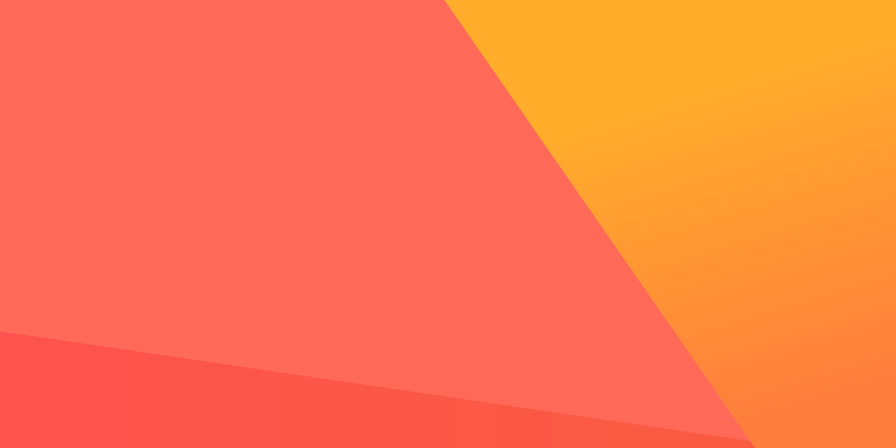
Write a Shadertoy shader that draws this background.

```glsl
// Flat geometric background: a coral field, a red wedge along the bottom
// and an amber panel on the right. Each shape is a half-plane with a smooth
// edge; the wedge and the panel are filled with linear gradients.

#define CORAL       vec3(0.995, 0.415, 0.343)
#define WEDGE_LEFT  vec3(0.988, 0.325, 0.305)
#define WEDGE_RIGHT vec3(0.980, 0.355, 0.250)
#define AMBER       vec3(1.000, 0.680, 0.168)
#define ORANGE      vec3(1.000, 0.490, 0.240)
#define PANEL_TOP   vec2(0.992, 1.0)     // where the panel edge starts
#define WEDGE_START vec2(0.0, 0.2604)    // where the wedge edge starts
#define CORNER      vec2(1.6745, 0.0156) // where both edges meet
#define GLOW_DIR    vec2(0.287, -0.958)  // unit direction of the panel gradient
#define GLOW_RANGE  vec2(-0.335, 0.430)  // gradient start and end along it

// Signed distance to the line a-b, positive on the left when going from a to b.
float lineDistance(vec2 p, vec2 a, vec2 b) {
    vec2 dir = normalize(b - a);
    vec2 offset = p - a;
    return dir.x * offset.y - dir.y * offset.x;
}

// Coverage of a half-plane, softened over one pixel.
float coverage(float distance) {
    return clamp(distance * iResolution.y + 0.5, 0.0, 1.0);
}

void mainImage(out vec4 fragColor, in vec2 fragCoord) {
    // Canvas units: height is 1, origin at the lower left.
    vec2 p = fragCoord / iResolution.y;

    // Red wedge below the shallow edge.
    vec3 wedge = mix(WEDGE_LEFT, WEDGE_RIGHT, clamp(p.x / CORNER.x, 0.0, 1.0));
    float wedgeMask = coverage(-lineDistance(p, WEDGE_START, CORNER));
    vec3 color = mix(CORAL, wedge, wedgeMask);

    // Amber panel right of the steep edge, darkening towards the lower right.
    float along = dot(p, GLOW_DIR);
    float blend = (along - GLOW_RANGE.x) / (GLOW_RANGE.y - GLOW_RANGE.x);
    vec3 panel = mix(AMBER, ORANGE, clamp(blend, 0.0, 1.0));
    float panelMask = coverage(lineDistance(p, PANEL_TOP, CORNER));
    color = mix(color, panel, panelMask);

    fragColor = vec4(color, 1.0);
}
```
